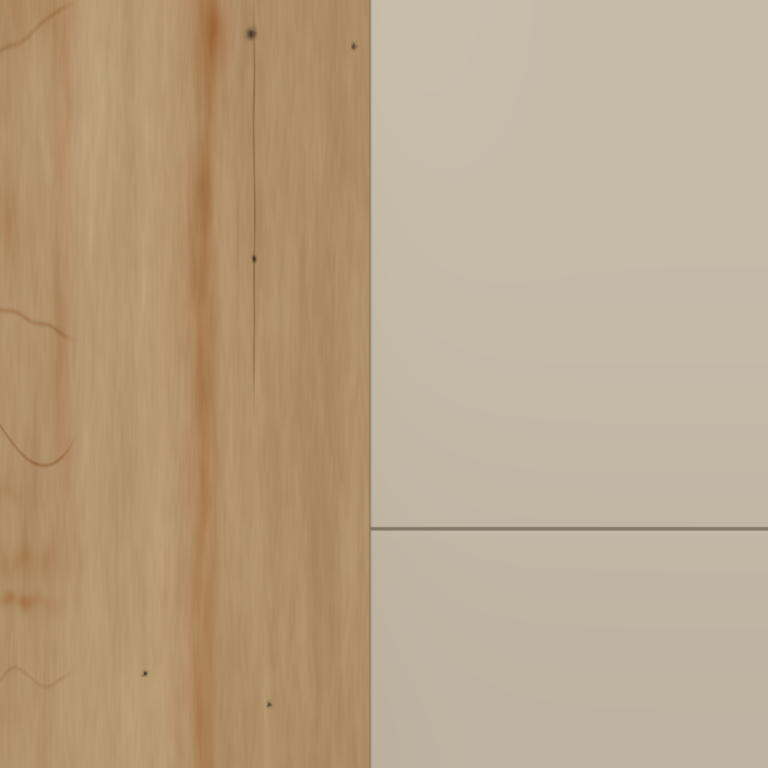
Write a WebGL 1 fragment shader that draws this texture.

```glsl
precision highp float;
// Pale wood board beside two smooth beige panels split by a thin groove.
// Wood: stretched gradient noise for fibres, plus warm streaks, wavy growth
// lines and small knots. Panels: soft gradients with a shaded joint.
uniform vec2 u_resolution;

const float BOARD_EDGE = 0.482;
const float GROOVE_Y = 0.3115;

vec2 hashGradient(vec2 cell) {
  vec2 k = vec2(dot(cell, vec2(127.1, 311.7)), dot(cell, vec2(269.5, 183.3)));
  return fract(sin(k) * 43758.5) * 2.0 - 1.0;
}

float gradientNoise(vec2 p) {
  vec2 i = floor(p);
  vec2 f = fract(p);
  vec2 u = f * f * f * (f * (f * 6.0 - 15.0) + 10.0);
  vec2 e = vec2(0.0, 1.0);
  float low = mix(dot(hashGradient(i), f),
                  dot(hashGradient(i + e.yx), f - e.yx), u.x);
  float high = mix(dot(hashGradient(i + e.xy), f - e.xy),
                   dot(hashGradient(i + e.yy), f - e.yy), u.x);
  return mix(low, high, u.y);
}

// Soft elliptical spot.
float blob(vec2 p, vec2 center, vec2 radius) {
  vec2 d = (p - center) / radius;
  return exp(-dot(d, d));
}

// Soft ridge around a zero distance.
float ridge(float d, float width) {
  return exp(-d * d / (width * width));
}

// Fade in and out between two positions.
float span(float v, float a, float b, float soft) {
  return smoothstep(a - soft, a + soft, v) * (1.0 - smoothstep(b - soft, b + soft, v));
}

// Fibres in several octaves, each finer across the grain.
float fibres(vec2 p) {
  float sum = 0.0;
  vec2 scale = vec2(22.0, 1.6);
  float weight = 0.34;
  for (int i = 0; i < 4; i++) {
    sum += weight * gradientNoise(p * scale + float(i) * 17.3);
    scale *= vec2(2.2, 2.5);
    weight *= 0.86;
  }
  return sum;
}

// Reddish heartwood marks.
float warmMarks(vec2 p) {
  float bend = 0.012 * gradientNoise(vec2(3.0, p.y * 4.0));
  float ragged = 0.75 + 0.8 * gradientNoise(p * vec2(70.0, 9.0));
  float m = 0.60 * ridge(p.x - 0.266 - bend, 0.013);
  m += 0.30 * ridge(p.x - 0.258 - bend, 0.035);
  m += 0.36 * ridge(p.x - 0.080 - bend, 0.014) * span(p.y, 0.38, 1.0, 0.12);
  m += 0.75 * blob(p, vec2(0.283, 0.965), vec2(0.014, 0.045));
  m += 0.45 * blob(p, vec2(0.040, 0.990), vec2(0.055, 0.050));
  m += 0.45 * blob(p, vec2(0.005, 0.710), vec2(0.018, 0.065));
  vec2 q = p + vec2(0.0, 0.022 * gradientNoise(p * vec2(35.0, 18.0)));
  m += 0.65 * blob(q, vec2(0.030, 0.270), vec2(0.050, 0.024));
  m += 0.90 * blob(q, vec2(0.025, 0.217), vec2(0.036, 0.010));
  m += 0.40 * blob(q, vec2(0.005, 0.365), vec2(0.025, 0.014));
  return m * ragged;
}

// Thin growth lines curving across the left part of the board.
float growthLines(vec2 p) {
  float wobble = 0.018 * gradientNoise(p * vec2(28.0, 7.0));
  float fade = 1.0 - smoothstep(0.075, 0.105, p.x);
  float bowl = p.y - 0.393 - 24.0 * pow(p.x - 0.058, 2.0) * step(0.058, p.x)
             - 16.0 * pow(p.x - 0.058, 2.0) * step(p.x, 0.058);
  float lines = ridge(bowl + wobble * 0.4, 0.0028);
  lines += 0.75 * ridge(p.y - 0.597 + 0.35 * p.x + wobble, 0.0035);
  lines += 0.45 * ridge(p.y - 0.115 - 0.012 * sin(p.x * 80.0) + wobble, 0.0030);
  lines += 0.60 * ridge(p.y - 0.935 - 0.65 * p.x + wobble, 0.0040);
  return lines * fade;
}

float knots(vec2 p) {
  vec2 q = p + 0.003 * gradientNoise(p * 170.0);
  float k = 0.85 * blob(q, vec2(0.327, 0.956), vec2(0.0055, 0.0065));
  k += 0.70 * blob(q, vec2(0.461, 0.940), vec2(0.0030, 0.0045));
  k += 1.00 * blob(q, vec2(0.331, 0.663), vec2(0.0025, 0.0045));
  k += 0.95 * blob(q, vec2(0.189, 0.123), vec2(0.0025, 0.0028));
  return k + 0.75 * blob(q, vec2(0.351, 0.083), vec2(0.0028, 0.0038));
}

vec3 wood(vec2 p) {
  float tone = 0.52 + fibres(p) + 0.20 * span(p.x, 0.10, 0.24, 0.03);
  tone -= 0.20 * ridge(p.x - 0.41, 0.035) * (1.0 - 0.6 * p.y);
  tone -= 0.08 * smoothstep(0.25, 0.33, p.x);
  vec3 color = mix(vec3(0.635, 0.505, 0.355), vec3(0.745, 0.635, 0.485), tone);
  color -= vec3(0.055, 0.130, 0.145) * warmMarks(p);
  color -= vec3(0.075, 0.105, 0.110) * growthLines(p);
  float crack = ridge(p.x - 0.331 - 0.002 * gradientNoise(vec2(1.0, p.y * 9.0)), 0.0013);
  color -= 0.11 * crack * span(p.y, 0.48, 0.97, 0.05);
  return mix(color, vec3(0.22, 0.16, 0.11), clamp(knots(p), 0.0, 1.0));
}

vec3 panels(vec2 p, float pixel) {
  float fromEdge = p.x - BOARD_EDGE;
  vec3 color = mix(vec3(0.742, 0.703, 0.635), vec3(0.767, 0.732, 0.662), smoothstep(0.0, 0.7, p.y));
  color -= vec3(0.006, 0.013, 0.015) * exp(-fromEdge * 16.0) * (1.0 - 0.6 * p.y);
  color += 0.012 * blob(p, vec2(0.52, 1.0), vec2(0.16, 0.25));
  color += 0.012 * ridge(p.y - GROOVE_Y + 0.007, 0.003);
  float groove = 1.0 - smoothstep(0.0023 - pixel, 0.0023 + pixel, abs(p.y - GROOVE_Y));
  return mix(color, vec3(0.47, 0.425, 0.36), 0.85 * groove);
}

void main() {
  vec2 p = gl_FragCoord.xy / u_resolution;
  float pixel = 1.0 / min(u_resolution.x, u_resolution.y);
  float side = smoothstep(-0.5 * pixel, 0.5 * pixel, p.x - BOARD_EDGE);
  vec3 color = mix(wood(p), panels(p, pixel), side);
  color = mix(color, vec3(0.52, 0.44, 0.34), 0.65 * ridge(p.x - BOARD_EDGE, 0.0016));
  gl_FragColor = vec4(clamp(color, 0.0, 1.0), 1.0);
}
```
